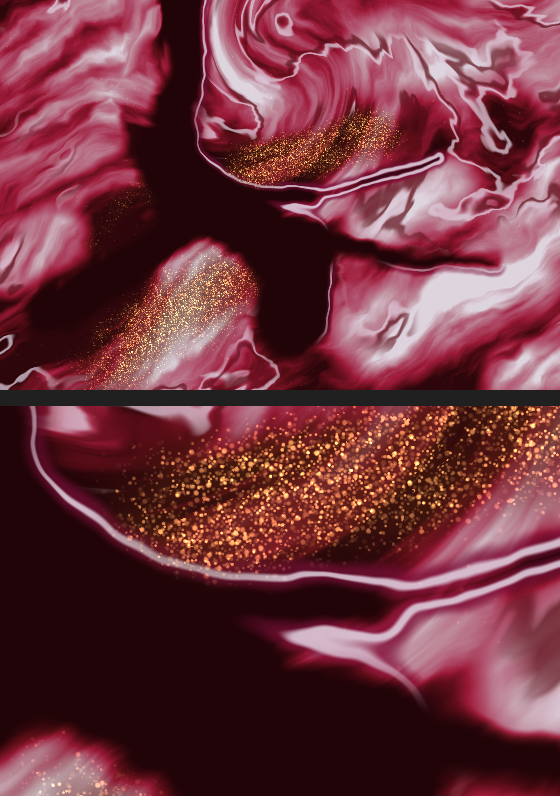
Top, the full canvas; bottom, a detail of the centre.
This texture is drawn by a WebGL 2 fragment shader. Its source:

```glsl
#version 300 es
precision highp float;
uniform vec2 u_resolution;
out vec4 fragColor;

const float STREAK_ANGLE = 0.66;
const vec2 STREAK_SCALE = vec2(1.7, 6.5);
const vec2 FILAMENT_SCALE = vec2(6.0, 30.0);
const float STREAK_CONTRAST = 2.1;
const float FILAMENT_CONTRAST = 0.8;
const float BASE_TONE = 0.31;
const float GRAIN_CELLS = 150.0;
const vec2 SWIRL_CENTRE = vec2(0.72, 0.84);
const vec3 GOLD = vec3(0.86, 0.64, 0.36);
const vec3 BRONZE = vec3(0.30, 0.13, 0.05);
const vec3 RIM_WHITE = vec3(0.87, 0.80, 0.86);
const vec3 MAGENTA = vec3(0.48, 0.06, 0.22);

// Paint colours from deep maroon to white
const vec3 PAINT[6] = vec3[6](
  vec3(0.13, 0.015, 0.03), vec3(0.36, 0.05, 0.09), vec3(0.61, 0.10, 0.22),
  vec3(0.69, 0.32, 0.43), vec3(0.75, 0.56, 0.62), vec3(0.87, 0.83, 0.87));

// Segments (start, end) and radii of the dark pool, pale flows and gold drifts
const vec4 POOL[7] = vec4[7](
  vec4(0.50, 1.05, 0.45, 0.55), vec4(0.45, 0.57, 0.75, 0.34),
  vec4(0.76, 0.36, 0.74, 0.17), vec4(0.75, 0.36, 1.28, 0.345),
  vec4(0.50, 0.42, 0.10, 0.20), vec4(0.57, 0.54, 0.80, 0.485),
  vec4(0.80, 0.485, 1.13, 0.59));
const float POOL_R[7] = float[7](0.05, 0.09, 0.085, 0.016, 0.028, 0.022, 0.008);
const vec4 PALE[10] = vec4[10](
  vec4(0.98, 0.86, 1.20, 0.88), vec4(1.30, 0.97, 1.44, 0.84),
  vec4(0.95, 0.15, 1.36, 0.29), vec4(0.97, 0.42, 1.16, 0.53),
  vec4(0.00, 0.54, 0.25, 0.65), vec4(0.25, 0.65, 0.40, 0.96),
  vec4(0.00, 0.35, 0.14, 0.41), vec4(1.31, 0.02, 1.44, 0.05),
  vec4(0.35, 0.03, 0.62, 0.03), vec4(1.36, 0.44, 1.44, 0.62));
const float PALE_R[10] = float[10](0.11, 0.13, 0.11, 0.07, 0.05, 0.035, 0.07, 0.07, 0.02, 0.05);
const vec4 DRIFT[3] = vec4[3](
  vec4(0.30, 0.08, 0.57, 0.28), vec4(0.66, 0.58, 0.96, 0.65), vec4(0.26, 0.42, 0.39, 0.54));
const float DRIFT_R[3] = float[3](0.13, 0.08, 0.05);
// Crimson bands and their radius
const vec4 STAIN[2] = vec4[2](vec4(1.10, 0.02, 1.42, 0.23), vec4(1.05, 0.64, 1.38, 0.70));
const float STAIN_R = 0.09;

float hash(vec2 p) {
  return fract(sin(dot(p, vec2(127.1, 311.7))) * 43758.5453);
}

float noise(vec2 p) {
  vec2 i = floor(p), f = fract(p);
  f = f * f * (3.0 - 2.0 * f);
  return mix(mix(hash(i), hash(i + vec2(1, 0)), f.x),
             mix(hash(i + vec2(0, 1)), hash(i + vec2(1, 1)), f.x), f.y);
}

float fbm(vec2 p) {
  float sum = 0.0, amp = 0.5;
  for (int i = 0; i < 5; i++) {
    sum += amp * noise(p);
    p = 2.0 * p + 7.3;
    amp *= 0.5;
  }
  return sum / 0.96875;
}

vec2 warp(vec2 p) {
  return vec2(fbm(p), fbm(p + 31.7)) - 0.5;
}

vec2 rotate(vec2 p, float a) {
  return vec2(cos(a) * p.x + sin(a) * p.y, cos(a) * p.y - sin(a) * p.x);
}

float segment(vec2 p, vec4 s) {
  vec2 d = s.zw - s.xy, v = p - s.xy;
  return length(v - d * clamp(dot(v, d) / dot(d, d), 0.0, 1.0));
}

float smoothMin(float a, float b, float k) {
  float h = max(k - abs(a - b), 0.0) / k;
  return min(a, b) - h * h * k * 0.25;
}

float line(float x, float width) {
  return 1.0 - smoothstep(0.25 * width, width, abs(x));
}

// Jittered flakes, most dim and a few bright
float glitter(vec2 p, float density) {
  vec2 cell = floor(p), jitter = vec2(hash(cell + 3.1), hash(cell + 8.6));
  float flake = 1.0 - smoothstep(0.15, 0.5, length(fract(p) - 0.25 - 0.5 * jitter));
  return flake * step(1.0 - density, hash(cell)) * (0.2 + 1.1 * pow(hash(cell + 17.4), 2.5));
}

void main() {
  vec2 p = gl_FragCoord.xy / u_resolution.y;
  vec2 bent = p + 0.09 * warp(p * 4.0);

  // Streaks dragged along one direction and curled round the swirl
  vec2 fromSwirl = p - SWIRL_CENTRE;
  vec2 flow = SWIRL_CENTRE + rotate(fromSwirl, 2.2 * exp(-14.0 * dot(fromSwirl, fromSwirl)));
  flow += 0.25 * warp(flow * 2.3 + 5.0);
  flow += 0.05 * warp(flow * 8.0);
  vec2 grain = rotate(flow, STREAK_ANGLE);
  float streak = fbm(grain * STREAK_SCALE) - 0.5;
  float filament = fbm(grain * FILAMENT_SCALE + 9.0) - 0.5;

  // Layout masks
  float pool = 1.0, pale = 0.0, drift = 0.0, stain = 0.0;
  for (int i = 0; i < 7; i++) pool = smoothMin(pool, segment(bent, POOL[i]) - POOL_R[i], 0.025);
  for (int i = 0; i < 10; i++) {
    float d = segment(bent, PALE[i]) + 0.2 * streak + 0.05 * filament;
    pale = max(pale, 1.0 - smoothstep(0.6 * PALE_R[i], 1.45 * PALE_R[i], d));
  }
  for (int i = 0; i < 3; i++)
    drift = max(drift, 1.0 - smoothstep(0.4, 1.25, segment(bent, DRIFT[i]) / DRIFT_R[i] + streak));
  for (int i = 0; i < 2; i++)
    stain = max(stain, 1.0 - smoothstep(0.3, 1.2, segment(bent, STAIN[i]) / STAIN_R + 2.0 * streak));
  float outside = smoothstep(-0.003, mix(0.04, 0.007, pale), pool + 0.08 * streak + 0.03 * filament);

  // Tone and paint colour
  float tone = BASE_TONE + 0.46 * pale - 0.14 * drift - 0.16 * stain
             + STREAK_CONTRAST * streak * (1.0 - 0.4 * pale) + FILAMENT_CONTRAST * filament;
  tone = clamp(tone, 0.04, 1.0) * outside * 5.0;
  vec3 color = PAINT[0];
  for (int i = 1; i < 6; i++) color = mix(color, PAINT[i], clamp(tone - float(i - 1), 0.0, 1.0));

  // Thin light and dark veins following the flow
  float contour = fract(6.0 * fbm(grain * vec2(2.0, 4.5) + 12.0));
  float patches = smoothstep(0.42, 0.7, noise(p * 6.0 + 2.0)) * outside * (1.0 - drift);
  color = mix(color, RIM_WHITE, 0.75 * patches * line(contour - 0.4, 0.1));
  color = mix(color, PAINT[1], 0.7 * patches * line(contour - 0.6, 0.12));

  // Bright rim with a magenta halo along the right side of the pool
  float rimSide = max(smoothstep(0.46, 0.54, p.x) * smoothstep(0.40, 0.47, p.y),
                      smoothstep(0.80, 0.87, p.x) * smoothstep(0.34, 0.28, p.y));
  float rimWidth = 0.003 + 0.006 * noise(p * 8.0);
  color = mix(color, MAGENTA, 0.7 * rimSide * line(pool - 0.004, 0.016));
  color = mix(color, RIM_WHITE, 0.9 * rimSide * line(pool - 0.002, rimWidth));

  // Gold dust in three flake sizes
  float dust = drift * smoothstep(-0.2, 0.15, streak + 0.5 * (fbm(p * 11.0) - 0.5)) * smoothstep(-0.02, 0.02, pool);
  color = mix(color, BRONZE, 0.6 * dust);
  float flakes = 0.0;
  for (int i = 0; i < 3; i++) {
    vec2 q = rotate(p, 0.5 + float(i)) * GRAIN_CELLS * (1.0 + 0.45 * float(i));
    flakes += glitter(q + 40.0, 0.015 + 0.55 * dust);
  }
  color += GOLD * flakes * (0.15 * outside * (1.0 - pale) + 0.75 * dust);

  fragColor = vec4(min(color, 1.0), 1.0);
}
```
